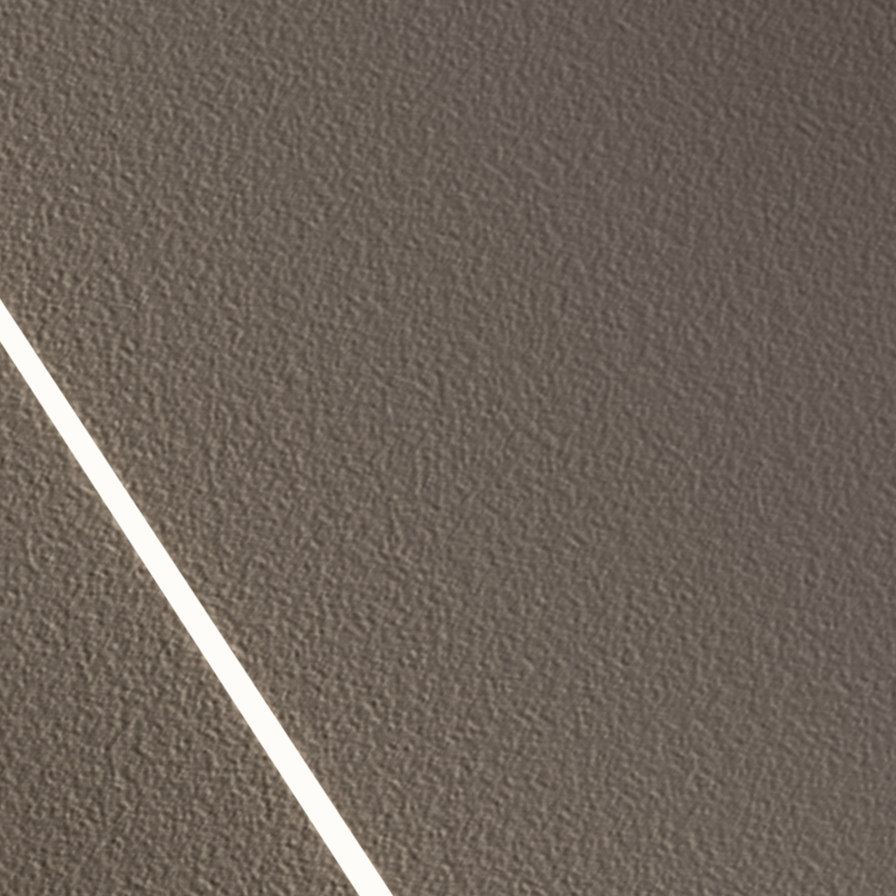
Reproduce this texture procedurally as a WebGL 2 fragment shader.

```glsl
#version 300 es
precision highp float;

uniform vec2 u_resolution;
out vec4 fragColor;

#define STRIP_START vec2(0.0, 0.643)
#define STRIP_END vec2(0.420, 0.0)
#define HALF_WIDTH_START 0.0130
#define HALF_WIDTH_END 0.0158
#define GRAIN_SCALE 165.0
#define GRAIN_NEAR 0.29
#define GRAIN_FAR 0.105
#define WALL_WARM vec3(0.432, 0.388, 0.344)
#define WALL_COOL vec3(0.394, 0.354, 0.328)
#define STRIP_COLOR vec3(0.995, 0.988, 0.978)
#define GLOW_COLOR vec3(0.20, 0.17, 0.13)

float hash(vec2 cell) {
    vec3 p = fract(cell.xyx * 0.1031);
    p += dot(p, p.yzx + 33.33);
    return fract((p.x + p.y) * p.z);
}

float valueNoise(vec2 p) {
    vec2 cell = floor(p);
    vec2 f = fract(p);
    f = f * f * (3.0 - 2.0 * f);
    float low = mix(hash(cell), hash(cell + vec2(1, 0)), f.x);
    float high = mix(hash(cell + vec2(0, 1)), hash(cell + vec2(1, 1)), f.x);
    return mix(low, high, f.y);
}

// Plaster height: rotated octaves hide the noise lattice
float plasterHeight(vec2 p) {
    const mat2 turn = mat2(0.8, 0.6, -0.6, 0.8);
    float height = 0.0;
    float weight = 0.62;
    p = turn * p + 40.0;
    for (int i = 0; i < 3; i++) {
        height += weight * valueNoise(p);
        p = turn * p * 1.45 + 17.0;
        weight *= 0.55;
    }
    return height;
}

void main() {
    vec2 uv = gl_FragCoord.xy / u_resolution;
    float pixel = 1.0 / min(u_resolution.x, u_resolution.y);

    // Signed distance to the light strip, which widens downward
    vec2 axis = normalize(STRIP_END - STRIP_START);
    vec2 normal = vec2(-axis.y, axis.x);
    float across = dot(uv - STRIP_START, normal);
    float along = dot(uv - STRIP_START, axis) / distance(STRIP_START, STRIP_END);
    float halfWidth = mix(HALF_WIDTH_START, HALF_WIDTH_END, clamp(along, 0.0, 1.0));
    float edge = abs(across) - halfWidth;
    float outside = max(edge, 0.0);

    // Broad wall shading, cooler toward the far side
    vec3 color = mix(WALL_WARM, WALL_COOL, smoothstep(-0.05, 0.85, across));
    color -= 0.026 * smoothstep(0.45, 0.0, length(uv - vec2(1.0, 1.0)));
    color += 0.012 * smoothstep(0.5, 0.0, uv.y) * smoothstep(0.3, 1.0, uv.x);
    color -= 0.035 * smoothstep(0.45, 0.0, length(uv));

    // Embossed grain lit from the strip, fading with distance
    vec2 p = uv * GRAIN_SCALE;
    vec2 lightStep = normalize(vec2(0.85, 0.35)) * 0.42;
    float relief = plasterHeight(p + lightStep) - plasterHeight(p - lightStep);
    float contrast = mix(GRAIN_FAR, GRAIN_NEAR, exp(-outside * 2.2));
    contrast *= 1.0 + 0.35 * smoothstep(0.55, 0.0, length(uv));
    float grain = relief * contrast;
    color += grain * mix(0.88, 1.12, step(0.0, grain)) * vec3(1.0, 0.96, 0.90);

    // Soft warm spill and the strip itself
    color += GLOW_COLOR * (0.50 * exp(-outside * 150.0) + 0.08 * exp(-outside * 22.0));
    float strip = 1.0 - smoothstep(-1.2 * pixel, 1.2 * pixel, edge);
    color = mix(color, STRIP_COLOR, strip);

    fragColor = vec4(clamp(color, 0.0, 1.0), 1.0);
}
```
